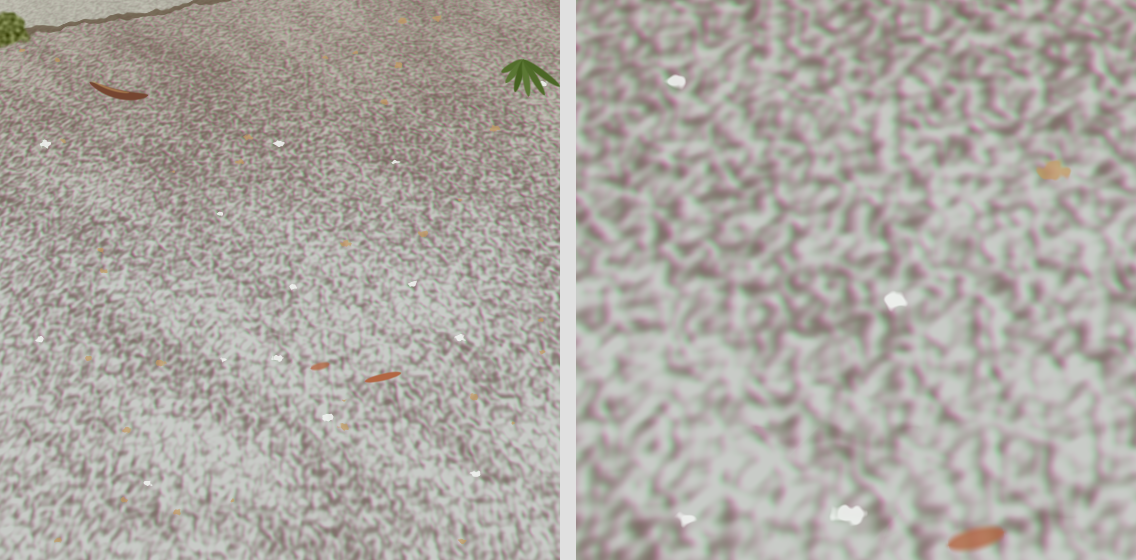
Left, the full canvas; right, a detail of the centre.
Write a three.js fragment shader that draws this texture.

```glsl
// Weathered concrete seen at a slant: fine pitted grain that shrinks with distance,
// diagonal worn streaks, a mossy crack, fallen leaves and scattered chips.
// Pits are gradient noise in ground space; colour fringes come from shifted channels.
varying vec2 vUv;

const vec3 PALE = vec3(0.785, 0.795, 0.780);
const vec3 PIT = vec3(0.500, 0.445, 0.420);
const vec3 DUSTY_TINT = vec3(0.94, 0.90, 0.86);
const vec3 SOIL = vec3(0.40, 0.34, 0.26);
const vec3 SLAB = vec3(0.77, 0.77, 0.72);
const vec3 MOSS = vec3(0.36, 0.40, 0.16);
const vec3 FROND = vec3(0.32, 0.43, 0.17);
const vec3 BROWN_LEAF = vec3(0.46, 0.27, 0.19);
const vec3 RUST_LEAF = vec3(0.70, 0.40, 0.26);
const vec3 OCHRE = vec3(0.77, 0.60, 0.37);
const vec3 CHIP = vec3(0.94, 0.95, 0.94);

vec2 hash2(vec2 p) {
  vec3 q = fract(p.xyx * vec3(0.1031, 0.1030, 0.0973));
  q += dot(q, q.yzx + 33.33);
  return fract((q.xx + q.yz) * q.zy);
}

float corner(vec2 cell, vec2 offset) {
  float angle = 6.2832 * hash2(cell).x;
  return dot(vec2(cos(angle), sin(angle)), offset);
}

// Gradient noise, roughly -0.7 to 0.7
float noise(vec2 p) {
  vec2 i = floor(p), f = fract(p);
  vec2 u = f * f * (3.0 - 2.0 * f), e = vec2(1.0, 0.0);
  return mix(mix(corner(i, f), corner(i + e.xy, f - e.xy), u.x),
             mix(corner(i + e.yx, f - e.yx), corner(i + e.xx, f - e.xx), u.x), u.y);
}

// Soft mask of a stroke from a to b, tapered at both ends
float blade(vec2 p, vec2 a, vec2 b, float width, float soft) {
  vec2 along = b - a;
  float h = clamp(dot(p - a, along) / dot(along, along), 0.0, 1.0);
  float taper = width * sqrt(4.0 * h * (1.0 - h));
  return 1.0 - smoothstep(-soft, soft, length(p - a - along * h) - taper);
}

float blob(vec2 p, vec2 center, vec2 radius) {
  vec2 q = (p - center) / radius;
  return exp(-dot(q, q));
}

// Perspective ground coordinates, evenly scaled at mid height
vec2 ground(vec2 p) {
  float depth = 2.0 - p.y;
  return vec2(p.x - 0.5, 1.5) / depth + 20.0;
}

// Large scale wear: positive is rough and dark, negative is worn smooth
float wear(vec2 p) {
  vec2 s = vec2(dot(p, vec2(0.84, -0.54)), dot(p, vec2(0.54, 0.84))) + 9.0;
  s.y += 0.03 * noise(p * 5.0 + 3.0);
  float streaks = noise(s * vec2(3.0, 12.0)) + 0.6 * noise(s * vec2(8.0, 27.0));
  float w = 0.24 * streaks + 0.18 * noise(p * 4.5 + 17.0) + 0.10 * noise(p * 19.0 + 5.0);
  w += mix(-0.12, 0.05, smoothstep(0.15, 0.75, p.y));
  w -= 0.17 * blob(p, vec2(0.60, 0.40), vec2(0.13, 0.07));
  vec2 q = p + 0.012 * noise(p * 40.0);
  w += 0.30 * blade(q, vec2(0.44, 0.413), vec2(0.53, 0.405), 0.005, 0.004);
  w += 0.25 * blade(q, vec2(0.47, 0.405), vec2(0.52, 0.355), 0.016, 0.012);
  w += 0.30 * blade(q, vec2(0.52, 0.350), vec2(0.63, 0.358), 0.006, 0.005);
  w += 0.28 * blade(q, vec2(0.15, 0.597), vec2(0.24, 0.612), 0.005, 0.004);
  w += 0.22 * blade(q, vec2(0.14, 0.245), vec2(0.29, 0.270), 0.006, 0.006);
  w += 0.22 * blade(q, vec2(0.77, 0.415), vec2(0.89, 0.350), 0.006, 0.006);
  return w;
}

float pits(vec2 p, float roughness) {
  vec2 g = ground(p) * 185.0;
  g += 0.5 * noise(g * 0.4);
  float grain = 0.65 * noise(g) + 0.45 * noise(g * 0.53 + 7.0);
  grain *= mix(1.0, 0.65, smoothstep(0.7, 1.0, p.y));
  return smoothstep(-0.48, 0.62, grain + roughness);
}

// One random fleck in some cells of a grid
float flecks(vec2 p, float count, float chance, float size, float seed) {
  vec2 cell = floor(p * count);
  vec2 place = hash2(cell + seed), pick = hash2(cell + seed + 51.0);
  vec2 d = (p - (cell + 0.2 + 0.6 * place) / count) * vec2(0.8, 1.2);
  float radius = size * (0.5 + pick.y) + 0.005 * noise(p * 170.0 + seed);
  return step(pick.x, chance) * (1.0 - smoothstep(-0.0015, 0.0015, length(d) - radius));
}

void main() {
  vec2 p = vUv;
  float roughness = wear(p);
  float greenPit = pits(p, roughness);
  float fringePit = pits(p + vec2(0.0022, 0.0010), roughness);
  vec3 color = mix(PALE, PIT, vec3(fringePit, greenPit, mix(fringePit, greenPit, 0.35)));
  color *= mix(vec3(1.0), DUSTY_TINT, smoothstep(0.5, 0.95, p.y));

  // Far corner soil, pale slab, crack and moss
  float ragged = noise(p * 24.0) + 0.5 * noise(p * 70.0);
  color = mix(color, SOIL, 0.85 * smoothstep(0.0, 0.09, p.y - 1.11 + 0.13 * p.x + 0.012 * ragged));
  float crack = p.y - 0.934 - 0.172 * p.x + 0.012 * ragged;
  color = mix(color, SLAB - 0.12 * greenPit, 0.8 * smoothstep(-0.002, 0.006, crack));
  float crackWidth = 0.003 + 0.003 * noise(p * 31.0 + 4.0);
  color = mix(color, SOIL, 0.75 * (1.0 - smoothstep(0.0, 0.003, abs(crack) - crackWidth)));
  float moss = blob(p, vec2(0.01, 0.945), vec2(0.045, 0.035)) + 0.35 * ragged;
  color = mix(color, MOSS + 0.35 * noise(p * 110.0), 0.9 * smoothstep(0.35, 0.6, moss));

  // Scattered debris
  color = mix(color, OCHRE, 0.7 * flecks(p, 15.0, 0.17, 0.0045, 3.0));
  color = mix(color, CHIP, 0.9 * flecks(p, 9.0, 0.13, 0.0055, 29.0));

  // Fallen leaves and a green sprig
  vec2 bent = p + vec2(0.0, 9.0 * (p.x - 0.21) * (p.x - 0.21) * -0.4);
  color = mix(color, BROWN_LEAF, blade(bent, vec2(0.160, 0.844), vec2(0.264, 0.819), 0.008, 0.002));
  color = mix(color, OCHRE, 0.6 * blade(bent, vec2(0.165, 0.848), vec2(0.230, 0.833), 0.002, 0.002));
  color = mix(color, RUST_LEAF, blade(p, vec2(0.652, 0.319), vec2(0.716, 0.334), 0.006, 0.002));
  color = mix(color, RUST_LEAF, 0.8 * blade(p, vec2(0.555, 0.342), vec2(0.588, 0.350), 0.006, 0.003));
  for (int i = 0; i < 6; i++) {
    float k = float(i), angle = 3.65 + 0.40 * k;
    vec2 root = vec2(0.935, 0.893), tip = root + (0.045 + 0.007 * k) * vec2(cos(angle), sin(angle));
    color = mix(color, FROND + 0.05 * sin(k * 2.4), blade(p, root, tip, 0.006, 0.002));
  }
  gl_FragColor = vec4(color, 1.0);
}
```
